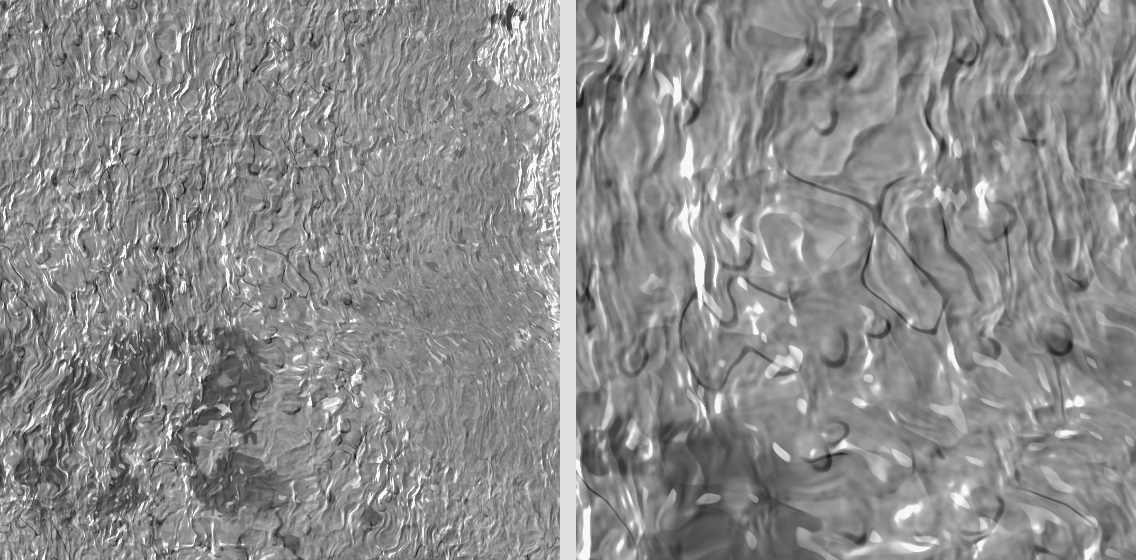
Left, the full canvas; right, a detail of the centre.
Reproduce this texture procedurally as a Shadertoy shader.

```glsl
// Glossy grey weathered crust: short wrinkles, bubbles, dark pits and wet glints.
const float BASE_TONE = 0.545;
const float RELIEF_CONTRAST = 0.088;
const float GLINT_STRENGTH = 0.33;
const float PIT_TONE = 0.30;
const float SAMPLE_STEP = 0.0015;
const float BUBBLE_CELLS = 30.0;
const float BUBBLE_SHARE = 0.36;
const vec2 GRAIN_STRETCH = vec2(1.0, 0.52);
const vec2 LIGHT_DIR = vec2(-0.8, 0.6);
const mat2 TURN = mat2(0.8, 0.6, -0.6, 0.8);

float hash(vec2 p) {
    vec3 q = fract(vec3(p.xyx) * 0.1031);
    q += dot(q, q.yzx + 33.33);
    return fract((q.x + q.y) * q.z);
}

float noise(vec2 p) {
    vec2 i = floor(p), f = fract(p);
    f = f * f * f * (f * (f * 6.0 - 15.0) + 10.0);
    return mix(mix(hash(i), hash(i + vec2(1, 0)), f.x),
               mix(hash(i + vec2(0, 1)), hash(i + vec2(1, 1)), f.x), f.y);
}

float segmentDistance(vec2 p, vec2 a, vec2 b) {
    vec2 d = b - a;
    return length(p - a - d * clamp(dot(p - a, d) / dot(d, d), 0.0, 1.0));
}

// 1 inside a soft ellipse, 0 outside
float blob(vec2 p, vec2 centre, vec2 radius) {
    return 1.0 - smoothstep(0.7, 1.1, length((p - centre) / radius));
}

// Bends the vertical grain into a diagonal sweep and curls it
vec2 flow(vec2 p) {
    float sweep = smoothstep(0.60, 0.28, p.y) * smoothstep(0.15, 0.85, p.x);
    vec2 broad = vec2(noise(p * 5.0 + 3.0), noise(p * 6.0 + 41.0)) - 0.5;
    vec2 curl = vec2(noise(p * 28.0 + 17.0), noise(p * 26.0 + 71.0)) - 0.5;
    vec2 kink = vec2(noise(p * 62.0 + 27.0), noise(p * 58.0 + 91.0)) - 0.5;
    return p - vec2(0.18 * sweep, 0.0) + 0.05 * broad + 0.015 * curl + 0.006 * kink;
}

// x: dome height, y: outline darkness
vec2 bubbles(vec2 p) {
    vec2 cell = floor(p * BUBBLE_CELLS), result = vec2(0.0);
    float wobble = noise(p * 85.0) - 0.5;
    for (int j = -1; j <= 1; j++)
    for (int i = -1; i <= 1; i++) {
        vec2 id = cell + vec2(i, j);
        vec2 centre = (id + vec2(hash(id + 7.0), hash(id + 19.0))) / BUBBLE_CELLS;
        float present = step(hash(id + 53.0), BUBBLE_SHARE);
        float radius = mix(0.005, 0.014, pow(hash(id + 31.0), 2.0));
        vec2 d = (p - centre) * vec2(1.0, 0.8);
        float dist = length(d) + 0.007 * wobble;
        float ring = 1.0 - smoothstep(0.0006, 0.0026, abs(dist - radius));
        ring *= smoothstep(-1.0, 0.8, dot(normalize(d + 1e-5), -LIGHT_DIR));
        float dome = radius * (1.0 - smoothstep(0.1, 1.0, dist / radius));
        result = max(result, present * vec2(dome, ring));
    }
    return result;
}

// Octaves are divided by frequency so that each adds a similar slope
float relief(vec2 p) {
    vec2 q = flow(p) * GRAIN_STRETCH;
    float height = 0.0, frequency = 42.0;
    for (int i = 0; i < 5; i++) {
        float n = noise(q * frequency + float(i) * 37.0);
        height += (i < 2 ? 0.75 - 0.75 * abs(2.0 * n - 1.0) : 1.3 * n) / frequency;
        q = i < 2 ? q : TURN * q;
        frequency *= 1.65;
    }
    return height;
}

float surface(vec2 p, float rough) {
    return rough * (relief(p) + 0.6 * bubbles(p).x);
}

void mainImage(out vec4 fragColor, in vec2 fragCoord) {
    vec2 p = fragCoord / iResolution.xy;
    vec2 q = flow(p);
    float broad = noise(p * 9.0 + 5.0);
    float ragged = noise(p * 30.0 + 11.0) - 0.5;
    float frayed = noise(p * 90.0 + 47.0) - 0.5;

    // Regions: smooth right side, bright edge, bright sweep
    float smoothArea = smoothstep(0.60, 0.78, p.x + 0.12 * (broad - 0.5))
                     * smoothstep(0.08, 0.28, p.y + 0.35 * (p.x - 0.75));
    float edgeX = 0.955 - 0.09 * smoothstep(0.70, 1.0, p.y) + 0.06 * (broad - 0.5) + 0.05 * ragged + 0.03 * frayed;
    float edge = smoothstep(edgeX - 0.01, edgeX + 0.02, p.x) * smoothstep(0.26, 0.42, p.y);
    float path = min(segmentDistance(p, vec2(0.38, 0.60), vec2(0.45, 0.42)),
                     segmentDistance(p, vec2(0.57, 0.35), vec2(0.72, 0.26)));
    float sweep = 1.0 - smoothstep(0.005, 0.045, path + 0.05 * ragged + 0.02 * frayed);
    float lowerRight = blob(p, vec2(0.74, 0.10), vec2(0.16, 0.13));
    float rough = mix(1.0, 0.5, smoothArea * (1.0 - edge)) + 0.4 * edge;

    // Slope lighting
    float here = surface(p, rough);
    vec2 slope = vec2(surface(p + vec2(SAMPLE_STEP, 0), rough),
                      surface(p + vec2(0, SAMPLE_STEP), rough)) - here;
    float lit = clamp(-dot(slope, LIGHT_DIR) / SAMPLE_STEP, -2.2, 3.0);
    float tone = BASE_TONE + RELIEF_CONTRAST * lit + 0.08 * (broad - 0.5);
    tone += 0.07 * (noise(p * 260.0) - 0.5) + 0.06 * sweep + 0.15 * edge;

    // Short broken creases and bubble outlines
    float fold = abs(noise(TURN * (q * vec2(44.0, 22.0)) + 9.0) - 0.5);
    float crease = (1.0 - smoothstep(0.015, 0.06, fold)) * smoothstep(0.48, 0.66, noise(p * 27.0 + 2.0));
    float outline = bubbles(p).y * smoothstep(-0.3, 0.1, frayed);
    tone -= (1.0 - 0.85 * smoothArea) * (0.20 * crease + 0.22 * outline);

    // Dark pits, gathered at the lower left
    float pitNoise = noise(TURN * (q * vec2(27.0, 13.0)) + 63.0) + 0.25 * ragged + 0.25 * frayed;
    float pitArea = smoothstep(0.44, 0.38, p.y) * smoothstep(0.60, 0.42, p.x) * smoothstep(0.0, 0.14, p.y);
    float pit = pitArea * smoothstep(0.60, 0.68, pitNoise);
    vec2 torn = p + 0.03 * ragged + 0.03 * frayed * vec2(1.0, -1.0);
    pit = max(pit, blob(torn, vec2(0.42, 0.34), vec2(0.055, 0.08)));
    pit = max(pit, blob(torn, vec2(0.43, 0.24), vec2(0.025, 0.05)));
    pit = max(pit, blob(torn, vec2(0.235, 0.31), vec2(0.024, 0.065)));
    pit = max(pit, blob(torn, vec2(0.01, 0.35), vec2(0.03, 0.06)));
    pit = max(pit, blob(torn, vec2(0.285, 0.47), vec2(0.02, 0.03)));
    pit = max(pit, blob(torn, vec2(0.905, 0.965), vec2(0.022, 0.03)));
    float specks = smoothstep(0.74, 0.82, noise(TURN * (q * vec2(100.0, 65.0)) + 28.0));
    pit = max(pit, 0.6 * specks * smoothArea * (1.0 - edge) * smoothstep(0.35, 0.7, broad));
    tone = mix(tone, PIT_TONE + 0.055 * lit, 0.85 * pit);

    // Wet glints: lit slopes plus small upright flecks
    float wet = smoothstep(0.30, 0.72, noise(p * 16.0 + 80.0));
    wet = clamp(wet + sweep + edge + 0.5 * lowerRight, 0.0, 1.5);
    float glint = smoothstep(0.9, 2.2, lit) * wet * (1.0 - 0.5 * pit);
    float fleck = smoothstep(0.80, 0.90, noise(TURN * (q * vec2(165.0, 95.0)) + 14.0));
    tone += GLINT_STRENGTH * (glint + 0.8 * fleck * (0.2 + 0.6 * wet + 0.6 * pit));

    // Pale round domes inside the large pit
    for (int i = 0; i < 3; i++) {
        float k = float(i);
        vec2 centre = vec2(0.38 + 0.04 * mod(k, 2.0) + 0.01 * k, 0.36 + 0.01 * k - 0.03 * k * (k - 1.0));
        float dome = 1.0 - smoothstep(0.007, 0.015, length(p - centre) + 0.006 * frayed);
        tone = mix(tone, 0.58 + 0.06 * lit, 0.8 * dome);
    }
    fragColor = vec4(vec3(clamp(tone, 0.12, 0.97)), 1.0);
}
```
